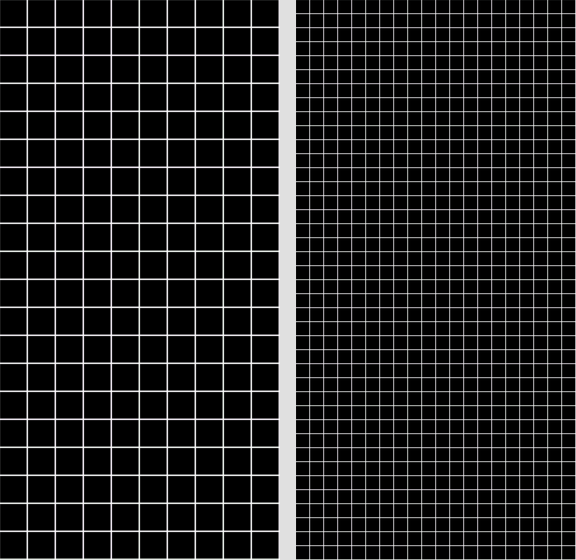
Left, the tile; right, the same tile 2 across and 2 down.
Give the GLSL for this pattern, as a Shadertoy shader.

```glsl
// Thin pale square grid on black, ten cells across and twenty down, tiling on all edges.
#define CELLS vec2(10.0, 20.0)          // whole repeats across and down
#define LINE_SHIFT vec2(-0.025, 0.025)  // line centre from the cell border, in cells
#define LINE_WIDTH 0.055                // in cells
#define LINE_SOFTNESS 0.039             // least edge blur, in cells
#define BACKGROUND vec3(0.0)
#define LINE_COOL vec3(0.93, 0.90, 0.94)
#define LINE_GREEN vec3(0.90, 0.93, 0.90)

float hash(vec2 p) {
    vec3 q = fract(vec3(p.xyx) * 0.1031);
    q += dot(q, q.yzx + 33.33);
    return fract((q.x + q.y) * q.z);
}

// Faint tint of one line; its index is already wrapped
vec3 lineColor(float index, float axis) {
    return mix(LINE_COOL, LINE_GREEN, hash(vec2(index, axis * 37.0 + 5.0)));
}

void mainImage(out vec4 fragColor, in vec2 fragCoord) {
    vec2 cell = fragCoord / iResolution.xy * CELLS - LINE_SHIFT;
    vec2 nearest = floor(cell + 0.5);
    vec2 index = mod(nearest, CELLS);
    vec2 dist = abs(cell - nearest);

    // Line coverage, smoothed over at least one pixel
    vec2 blur = max(CELLS / iResolution.xy, vec2(LINE_SOFTNESS));
    vec2 peak = min(vec2(1.0), LINE_WIDTH / blur);
    vec2 cover = clamp((0.5 * (LINE_WIDTH + blur) - dist) / blur, vec2(0.0), peak);

    // Screen blend makes the crossings slightly brighter
    vec3 vertical = cover.x * lineColor(index.x, 0.0);
    vec3 horizontal = cover.y * lineColor(index.y, 1.0);
    vec3 color = 1.0 - (1.0 - BACKGROUND) * (1.0 - vertical) * (1.0 - horizontal);

    fragColor = vec4(color, 1.0);
}
```
